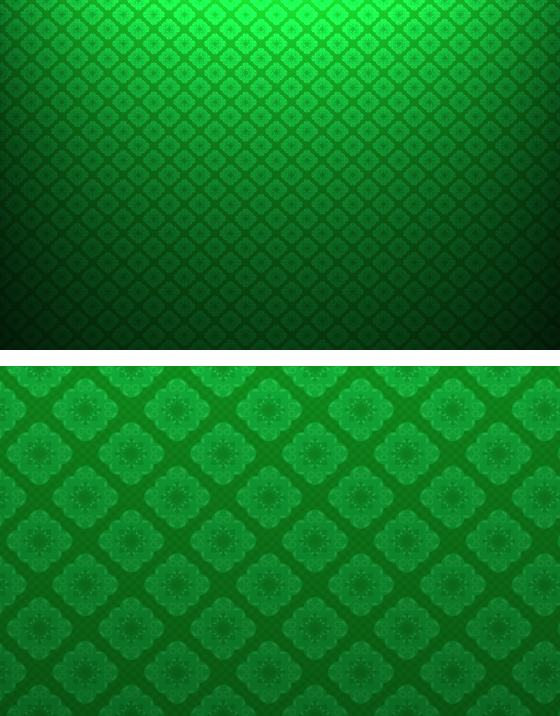
Top: the whole. Bottom: its middle third, enlarged.
Give the GLSL for this pattern, as a Shadertoy shader.

```glsl
#define ROWS 12.0          // repeats down the canvas
#define CELL_ASPECT 1.05   // width of a repeat over its height
#define PHASE_X 0.524      // horizontal shift, in repeats
#define LIGHT 1.10
#define FALLOFF 1.5        // dimming from top to bottom
#define SIDE_SHADE 0.56    // dimming towards left and right
#define STROKE 0.013       // half width of the pale outline
#define BAND_COLOR vec3(0.09, 0.83, 0.17)
#define MOTIF_COLOR vec3(0.10, 1.02, 0.33)
#define ROSE_COLOR vec3(0.08, 0.89, 0.25)
#define PALE_COLOR vec3(0.30, 1.20, 0.48)

float cover(float d, float aa) {
    return 1.0 - smoothstep(-aa, aa, d);
}

// Nearest motif centre on a staggered lattice
vec2 staggeredCell(vec2 q) {
    vec2 a = q - round(q);
    vec2 b = fract(q) - 0.5;
    return abs(a.x) + abs(a.y) < abs(b.x) + abs(b.y) ? a : b;
}

// Eight-lobed blossom, longer along the axes
float blossom(vec2 p) {
    vec2 s = abs(p);
    float diagonal = length(s - 0.135) - 0.112;
    float axial = length(vec2(max(s.x, s.y) - 0.235, min(s.x, s.y))) - 0.125;
    return min(diagonal, axial);
}

vec3 damask(vec2 q, float aa) {
    vec2 p = staggeredCell(q);
    float r = length(p);
    float angle = r > 0.0 ? atan(p.y, p.x) : 0.0;
    float edge = blossom(p);

    // Finely woven diagonal bands
    float weave = sin(q.x * 56.549) * sin(q.y * 56.549);
    vec3 col = BAND_COLOR * (1.0 + 0.06 * weave);

    // Petal ground
    col = mix(col, MOTIF_COLOR, cover(edge, aa));

    // Inner rosette, its bright ring and dark eye
    float rose = r - 0.155 - 0.025 * cos(8.0 * angle);
    col = mix(col, ROSE_COLOR, 0.8 * cover(rose, aa));
    float ring = abs(r - 0.095 - 0.012 * cos(8.0 * angle)) - 0.012;
    col = mix(col, MOTIF_COLOR, 0.6 * cover(ring, aa));
    col = mix(col, BAND_COLOR, 0.7 * cover(r - 0.05, aa));

    // Broken pale outline and small curls between the lobes
    float dashes = smoothstep(-0.3, 0.5, -cos(16.0 * angle));
    float outline = cover(abs(edge + 0.025) - STROKE, aa);
    col = mix(col, PALE_COLOR, 0.7 * outline * dashes);
    vec2 s = abs(p);
    vec2 tip = vec2(max(s.x, s.y) - 0.245, min(s.x, s.y) - 0.045);
    float curl = abs(length(tip) - 0.033) - 0.009;
    return mix(col, PALE_COLOR, 0.4 * cover(curl, aa));
}

void mainImage(out vec4 fragColor, in vec2 fragCoord) {
    vec2 uv = fragCoord / iResolution.xy;
    vec2 q = fragCoord / iResolution.y * ROWS / vec2(CELL_ASPECT, 1.0);
    q.x -= PHASE_X;
    float aa = 0.75 * ROWS / iResolution.y;

    // Glow from the top centre
    float side = 2.0 * uv.x - 1.0;
    float glow = LIGHT * exp(-FALLOFF * (1.0 - uv.y));
    glow *= 1.0 - SIDE_SHADE * side * side;

    fragColor = vec4(clamp(damask(q, aa) * glow, 0.0, 1.0), 1.0);
}
```
